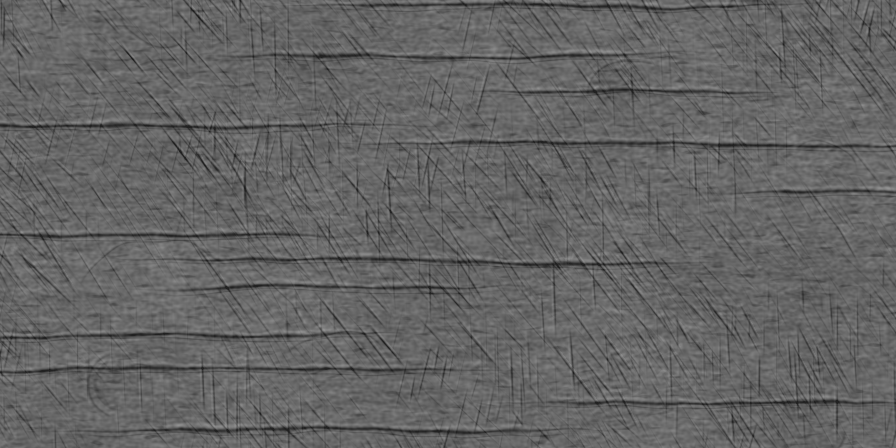
A WebGL 2 fragment shader for this texture map:

```glsl
#version 300 es
precision highp float;
// Weathered grey wood: fine horizontal grain, long cracks, patches of saw scratches and arcs.

uniform vec2 u_resolution;
out vec4 outColor;

const float WOOD_GREY = 0.412;
const int CRACKS = 13;
const int SCRATCH_LAYERS = 12;
const int ARCS = 9;

vec2 hash2(vec2 cell) {
    vec3 q = fract(cell.xyx * vec3(0.1031, 0.1030, 0.0973));
    q += dot(q, q.yzx + 33.33);
    return fract((q.xx + q.yz) * q.zy);
}

float cornerSlope(vec2 cell, vec2 corner, vec2 f) {
    return dot(hash2(cell + corner) * 2.0 - 1.0, f - corner);
}

// Gradient noise, roughly -1 to 1
float noise(vec2 p) {
    vec2 cell = floor(p), f = fract(p);
    vec2 s = f * f * f * (f * (f * 6.0 - 15.0) + 10.0);
    float low = mix(cornerSlope(cell, vec2(0, 0), f), cornerSlope(cell, vec2(1, 0), f), s.x);
    float high = mix(cornerSlope(cell, vec2(0, 1), f), cornerSlope(cell, vec2(1, 1), f), s.x);
    return 1.5 * mix(low, high, s.y);
}

// Soft line of a given half width, never thinner than a pixel
float stroke(float dist, float halfWidth, float pixel) {
    float w = max(halfWidth, 0.6 * pixel);
    return exp(-dist * dist / (w * w)) * min(1.0, halfWidth / w + 0.25);
}

// Dark groove with a faint raised lip on its upper side
float groove(float dist, float halfWidth, float pixel) {
    return stroke(dist, halfWidth, pixel) - 0.3 * stroke(dist - 2.5 * halfWidth, halfWidth, pixel);
}

// Fibres from broad bands down to single grains
float woodGrain(vec2 p) {
    p.y += 0.012 * noise(p * vec2(3.0, 5.0));
    float grain = 0.025 * noise(p * vec2(2.5, 4.0));
    grain += 0.042 * noise(p * vec2(6.0, 42.0) + 11.3);
    grain += 0.062 * noise(p * vec2(24.0, 105.0) + 37.1);
    grain += 0.070 * noise(p * vec2(85.0, 125.0) + 71.7);
    float pits = smoothstep(0.25, 0.7, noise(p * vec2(26.0, 95.0) + 5.9));
    float chips = smoothstep(0.2, 0.6, noise(p * vec2(45.0, 80.0) + 93.2));
    float worn = smoothstep(-0.1, 0.5, noise(p * vec2(4.0, 7.0) + 19.4));
    return grain - 0.07 * pits + 0.05 * chips * worn;
}

// One long, slightly wandering split along the grain
float crack(vec2 p, float id, float aspect, float pixel) {
    vec2 place = hash2(vec2(id, 3.7)), shape = hash2(vec2(id, 17.2));
    float y = (id + 0.5 + 0.8 * (place.x - 0.5)) / float(CRACKS);
    float span = aspect * mix(0.12, 0.5, shape.x);
    float along = p.x - aspect * place.y;
    y += 0.025 * (shape.y - 0.5) * along;
    y += 0.011 * noise(vec2(p.x * 2.3, id * 7.3)) + 0.005 * noise(vec2(p.x * 9.0, id * 3.1));
    float taper = 1.0 - smoothstep(0.45 * span, span, abs(along));
    float halfWidth = 0.0036 * (0.35 + 0.65 * taper) * (1.0 + 0.5 * noise(vec2(p.x * 14.0, id + 0.4)));
    float splinter = 0.35 * stroke(p.y - y + 0.009 + 0.006 * noise(vec2(p.x * 6.0, id + 0.7)), 0.0016, pixel);
    return taper * (groove(p.y - y, halfWidth, pixel) + splinter);
}

// Parallel marks: one bent segment inside each cell of a turned grid
float scratches(vec2 p, float angle, vec2 cellSize, float seed, float pixel) {
    float c = cos(angle), s = sin(angle);
    vec2 q = vec2(c * p.x + s * p.y, c * p.y - s * p.x) / cellSize;
    q.x += 7.0 * hash2(vec2(floor(q.y) + 50.0, seed)).x;
    vec2 cell = floor(q) + 100.0;
    vec2 local = (fract(q) - 0.5) * cellSize;
    vec2 place = hash2(cell + seed * 13.7), shape = hash2(cell + seed * 29.3);
    float reach = cellSize.x * mix(0.2, 0.48, shape.x);
    float bend = (place.y - 0.5) * 0.25 * cellSize.y * local.x / reach;
    float across = local.y - 0.5 * (place.x - 0.5) * cellSize.y - bend;
    float ends = 1.0 - smoothstep(0.3 * reach, reach, abs(local.x));
    return ends * shape.y * groove(across, mix(0.0008, 0.0022, shape.y), pixel);
}

// Curved saw cut with fainter chatter rings inside it
float sawArc(vec2 p, float id, float aspect, float pixel) {
    vec2 place = hash2(vec2(id, 41.6)), shape = hash2(vec2(id, 58.9));
    vec2 offset = (p - place * vec2(aspect, 1.0)) * vec2(0.8, 1.0);
    float radius = mix(0.06, 0.17, shape.x), r = length(offset);
    float turn = 6.2832 * shape.y;
    float facing = dot(offset / max(r, 0.001), vec2(cos(turn), sin(turn)));
    float wander = 0.015 * noise(p * 9.0 + id);
    float rings = smoothstep(0.05, 0.6, noise(vec2((r + 0.5 * wander) * 75.0, facing * 3.0 + id)));
    rings *= smoothstep(0.45, 0.8, r / radius) * (1.0 - smoothstep(0.9, 1.05, r / radius));
    return smoothstep(0.3, 0.85, facing) * (0.7 * groove(r - radius - wander, 0.0022, pixel) + 0.5 * rings);
}

void main() {
    vec2 p = gl_FragCoord.xy / u_resolution.y;
    float aspect = u_resolution.x / u_resolution.y, pixel = 1.0 / u_resolution.y;
    float shade = WOOD_GREY + woodGrain(p);

    // Scratch patches alternate between falling diagonals and steep cuts
    for (int i = 0; i < SCRATCH_LAYERS; i++) {
        float id = float(i);
        vec2 pick = hash2(vec2(id, 83.1));
        float angle = i % 3 < 2 ? mix(-1.1, -0.7, pick.x) : mix(1.1, 1.7, pick.x);
        vec2 cellSize = vec2(mix(0.12, 0.34, pick.y), mix(0.014, 0.03, pick.x));
        float patchMask = smoothstep(0.0, 0.4, noise(p * 2.7 + id * 9.37));
        shade -= 0.17 * patchMask * scratches(p, angle, cellSize, id + 1.0, pixel);
    }
    for (int i = 0; i < ARCS; i++) shade -= 0.11 * sawArc(p, float(i), aspect, pixel);
    for (int i = 0; i < CRACKS; i++) shade -= 0.22 * crack(p, float(i), aspect, pixel);

    outColor = vec4(vec3(clamp(shade, 0.13, 0.62)), 1.0);
}
```
